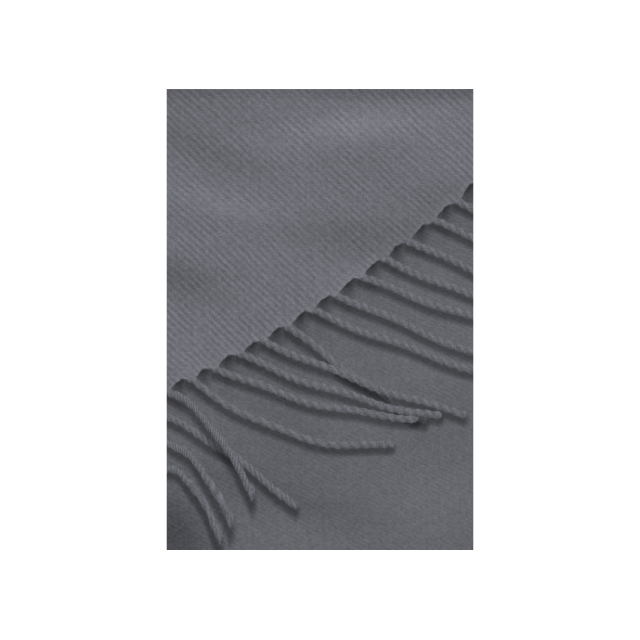
Give the GLSL for this texture, as a WebGL 1 fragment shader.

```glsl
precision highp float;
// A fringed grey wool throw in an upright panel on white: twill cloth above a
// curved hem, twisted cords lying over a second layer of cloth below.
// Cords are sagging curves placed by loops; fibres and folds are value noise.
uniform vec2 u_resolution;

float hash(vec2 p) {
  return fract(sin(dot(p, vec2(127.1, 311.7))) * 43758.5453);
}

float noise(vec2 p) {
  vec2 i = floor(p), f = fract(p);
  f = f * f * (3.0 - 2.0 * f);
  return mix(mix(hash(i), hash(i + vec2(1, 0)), f.x),
             mix(hash(i + vec2(0, 1)), hash(i + vec2(1, 1)), f.x), f.y);
}

float hemHeight(float x) {
  float t = x - 0.26;
  return 0.392 + 0.45 * t + 0.45 * t * t;
}

// Soft elongated fold, positive for a ridge.
float fold(vec2 p, vec2 centre, vec2 size, float tilt) {
  vec2 d = p - centre;
  d.y -= tilt * d.x;
  d /= size;
  return exp(-dot(d, d));
}

// Lays one twisted cord, with its cast shadow, over the colour below.
void layCord(inout vec3 col, vec2 p, vec2 a, vec2 b, float sag, float seed) {
  float run = b.x - a.x;
  float along = (p.x - a.x) / run;
  float s = clamp(along, 0.0, 1.0);
  float slope = (b.y - a.y - sag * 4.0 * (1.0 - 2.0 * s)) / run;
  float y = mix(a.y, b.y, s) - sag * 4.0 * s * (1.0 - s);
  y += 0.0022 * sin(s * 13.0 + seed * 2.4);
  float stretch = sqrt(1.0 + slope * slope);
  float side = (p.y - y) / stretch;
  float past = (along - s) * run;
  float radius = 0.0062 + 0.0007 * sin(p.x * 430.0 + seed);
  float dist = length(vec2(side, past));
  float shadow = length(vec2(side + 0.008, past));
  col *= 1.0 - 0.32 * (1.0 - smoothstep(0.002, 0.014, shadow));

  float q = side / radius;
  float twist = sin(p.x * stretch * 430.0 + q * 2.0 + seed);
  float light = 0.405 + 0.055 * q - 0.045 * q * q + 0.025 * twist;
  light += 0.07 * (noise(p * 420.0) - 0.5);
  float px = 0.8 / u_resolution.y;
  float cover = 1.0 - smoothstep(radius - px - 0.0008, radius + px, dist);
  col = mix(col, light * vec3(0.985, 1.0, 1.06), cover);
}

void main() {
  vec2 p = gl_FragCoord.xy / u_resolution;
  float px = 1.0 / u_resolution.y;
  float grain = noise(p * 430.0) * 0.6 + noise(p * 210.0 + 7.0) * 0.4 - 0.5;
  float hem = hemHeight(p.x);
  float rootPhase = cos((p.x - 0.262) / 0.0378 * 6.2832);

  // Lower cloth, darker at the left corner and in pockets beneath the hem.
  float low = 0.392 + 0.07 * grain + 0.03 * (noise(p * vec2(9, 14)) - 0.5);
  low += 0.012 * sin((p.x * 0.5 + p.y) * 900.0) * noise(p * 60.0);
  low -= 0.11 * fold(p, vec2(0.27, 0.16), vec2(0.06, 0.07), -0.5);
  low -= 0.035 * fold(p, vec2(0.42, 0.23), vec2(0.14, 0.025), -0.3);
  low += 0.02 * fold(p, vec2(0.68, 0.24), vec2(0.13, 0.07), 0.0);
  float pocket = exp(-max(hem - p.y, 0.0) * 48.0);
  low *= 1.0 - pocket * (0.32 - 0.16 * rootPhase);
  vec3 col = low * vec3(0.985, 1.0, 1.06);

  // Long cords from the far end towards the near; the fifth crosses the rest.
  for (int k = 0; k < 12; k++) {
    float i = 12.0 - float(k);
    float stray = 1.0 - step(0.5, abs(i - 5.0));
    float x = 0.262 + 0.0378 * i;
    vec2 root = vec2(x, hemHeight(x) - 0.004);
    float drop = 0.27 + 0.014 * i + 0.05 * sin(i * 2.1) + 0.4 * stray;
    float run = 0.31 - 0.1 * stray;
    layCord(col, p, root, root + run * vec2(1.0, -drop), 0.034 / i, i);
  }

  // Shorter cords arching down in the lower left corner.
  for (int k = 0; k < 4; k++) {
    float j = 3.0 - float(k);
    float stray = 1.0 - step(0.5, abs(j - 1.0));
    vec2 root = vec2(0.255, 0.393 - 0.042 * j);
    vec2 tip = vec2(0.392 - 0.017 * j + 0.085 * stray, 0.232 - 0.022 * j);
    layCord(col, p, root, tip, -0.027 + 0.017 * stray, j + 20.0);
  }

  // Upper cloth: diagonal twill ribs, broad folds and fibre grain.
  float warp = 0.006 * noise(p * 14.0) + 0.0015 * noise(p * 90.0);
  float rib = sin((p.x * 0.68 + p.y * 0.73 + warp) * 700.0);
  float up = 0.425 + 0.085 * grain + 0.05 * (noise(p * vec2(7, 16) + 3.0) - 0.5);
  up += 0.022 * rib * (0.4 + noise(p * 45.0));
  up += 0.04 * fold(p, vec2(0.54, 0.80), vec2(0.12, 0.025), 0.1);
  up += 0.035 * fold(p, vec2(0.34, 0.68), vec2(0.12, 0.025), -0.3);
  up -= 0.035 * fold(p, vec2(0.33, 0.76), vec2(0.10, 0.025), -0.35);
  up -= 0.03 * fold(p, vec2(0.46, 0.64), vec2(0.12, 0.025), -0.1);
  up -= 0.04 * fold(p, vec2(0.27, 0.57), vec2(0.07, 0.03), -0.4);
  up -= 0.04 * smoothstep(0.835, 0.861, p.y);

  // Ragged hem, dipping where the cords are gathered.
  float edge = p.y - hem + 0.004 * rootPhase + 0.005 * (noise(p * 130.0) - 0.5);
  up += 0.025 * exp(-edge * edge * 9000.0);
  col = mix(col, up * vec3(0.99, 1.0, 1.06), smoothstep(-px - 0.001, px + 0.001, edge));

  // Upright panel on white.
  vec2 outside = abs(p - vec2(0.5, 0.5007)) - vec2(0.2396, 0.36);
  float panel = 1.0 - smoothstep(-0.5 * px, 0.5 * px, max(outside.x, outside.y));
  gl_FragColor = vec4(mix(vec3(1.0), col, panel), 1.0);
}
```
